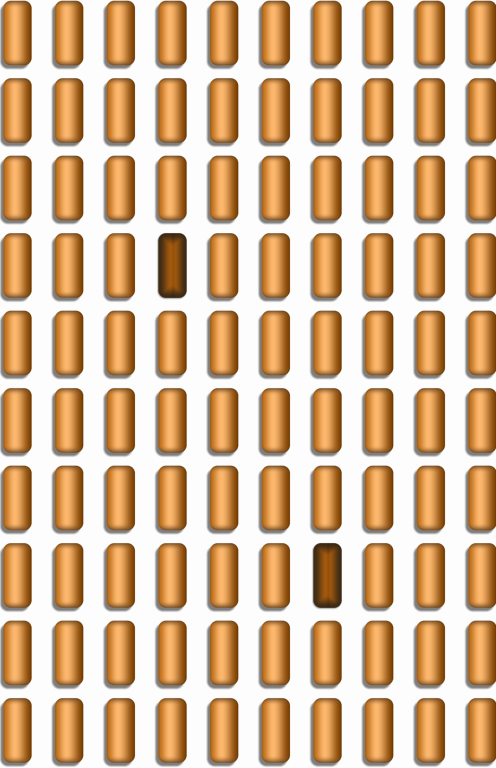
Write a Shadertoy shader that draws this pattern.

```glsl
// Grid of glossy amber capsules with soft lower-left shadows and two dark ones.
#define PITCH vec2(0.06728, 0.1009)
#define FIRST_CENTER vec2(0.0228, 0.0430)
#define HALF_SIZE vec2(0.0184, 0.0421)
#define CORNER 0.0100
#define SHADOW_SHIFT vec2(-0.0038, 0.0044)
#define SHADOW_BLUR 0.0022
#define HIGHLIGHT_POS 0.40
#define DARK_FIRST vec2(3.0, 3.0)
#define DARK_STEP vec2(3.0, 4.0)
#define DARK_COUNT 2

const vec3 PAPER = vec3(0.996, 0.994, 0.994);
const vec3 SHADOW = vec3(0.50, 0.495, 0.49);
const vec3 LEFT_AMBER = vec3(0.74, 0.43, 0.10);
const vec3 HIGHLIGHT = vec3(0.99, 0.72, 0.43);
const vec3 RIGHT_BROWN = vec3(0.49, 0.25, 0.00);
const vec3 END_BROWN = vec3(0.47, 0.30, 0.13);
const vec3 DARK_CORE = vec3(0.66, 0.36, 0.05);
const vec3 DARK_RIM = vec3(0.23, 0.16, 0.08);

float roundedBox(vec2 p, vec2 halfSize, float radius) {
    vec2 q = abs(p) - halfSize + radius;
    return length(max(q, 0.0)) + min(max(q.x, q.y), 0.0) - radius;
}

// 1 for the cells whose capsule is dark, 0 elsewhere
float darkCell(vec2 cell) {
    float hit = 0.0;
    for (int i = 0; i < DARK_COUNT; i++) {
        vec2 gap = abs(cell - DARK_FIRST - float(i) * DARK_STEP);
        hit = max(hit, 1.0 - step(0.5, max(gap.x, gap.y)));
    }
    return hit;
}

// Cylinder shading: highlight left of centre, falling to brown on the right
vec3 amberBody(vec2 p, float depth) {
    float across = clamp(p.x / HALF_SIZE.x * 0.5 + 0.5, 0.0, 1.0);
    vec3 col = mix(LEFT_AMBER, HIGHLIGHT, smoothstep(0.0, HIGHLIGHT_POS, across));
    col = mix(col, RIGHT_BROWN, smoothstep(HIGHLIGHT_POS, 1.02, across));
    float ends = smoothstep(0.012, 0.0, HALF_SIZE.y - abs(p.y));
    col = mix(col, END_BROWN, 0.75 * ends * ends);
    return col * mix(0.86, 1.0, smoothstep(0.0, 0.003, depth));
}

vec3 darkBody(vec2 p, float depth) {
    vec3 col = mix(DARK_RIM, DARK_CORE, smoothstep(0.0, 0.018, depth));
    float crease = exp(-pow((p.x - 0.001) / 0.002, 2.0));
    return col * (1.0 - 0.12 * crease);
}

void mainImage(out vec4 fragColor, in vec2 fragCoord) {
    float pixel = 1.0 / iResolution.y;
    vec2 uv = fragCoord * pixel;
    uv.y = 1.0 - uv.y;

    // Grid cell and position relative to its capsule
    vec2 grid = (uv - FIRST_CENTER) / PITCH;
    vec2 cell = floor(grid + 0.5);
    vec2 p = (grid - cell) * PITCH;
    float dark = darkCell(cell);

    // Shadow, nearly hidden beneath dark capsules
    vec2 shift = SHADOW_SHIFT * (1.0 - 0.8 * dark);
    float shadowDist = roundedBox(p - shift, HALF_SIZE, CORNER);
    float shade = 1.0 - smoothstep(-SHADOW_BLUR, SHADOW_BLUR, shadowDist);
    vec3 col = mix(PAPER, SHADOW, shade);

    // Capsule
    float dist = roundedBox(p, HALF_SIZE, CORNER);
    float depth = max(-dist, 0.0);
    vec3 body = mix(amberBody(p, depth), darkBody(p, depth), dark);
    col = mix(col, body, 1.0 - smoothstep(-0.75 * pixel, 0.75 * pixel, dist));

    fragColor = vec4(col, 1.0);
}
```
